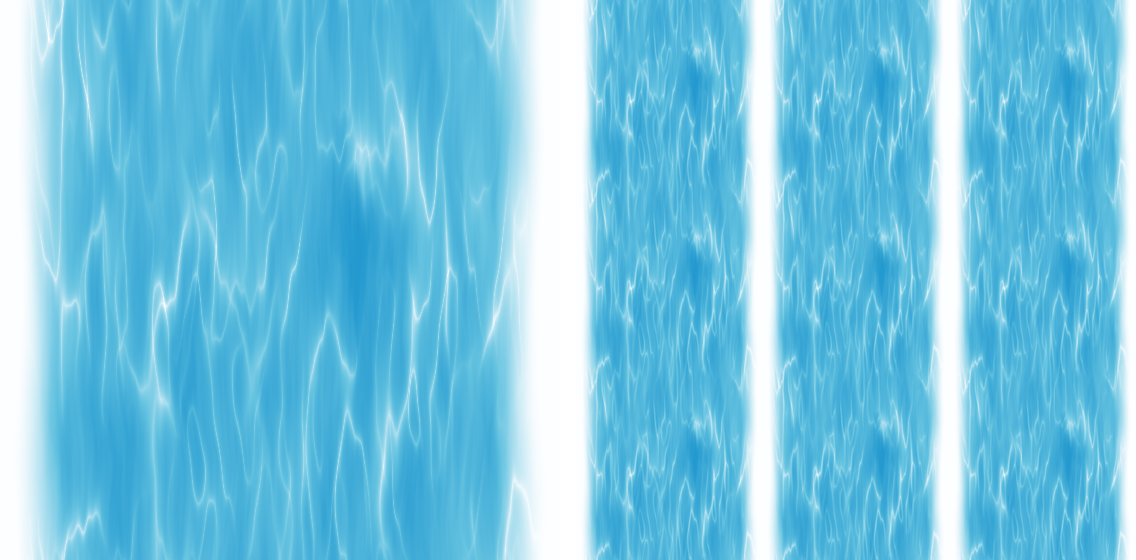
Left: one tile. Right: repeated 3 by 3.
A three.js fragment shader for this texture:

```glsl
// Falling water: long vertical veils and bright veins over blue, with foam at both sides.
// Wrapping gradient noise, stretched upright and warped, gives the body; its zero lines
// give the veins. Every layer has whole-number periods, so the square tiles.

#define DEEP_BLUE vec3(0.17, 0.62, 0.82)
#define MID_BLUE vec3(0.40, 0.765, 0.88)
#define FOAM_WHITE vec3(0.99, 0.995, 1.0)
#define BODY_GAIN 0.25
#define GLOW_GAIN 0.29
#define CORE_GAIN 0.36
#define STREAK_GAIN 0.035
#define TEAR 0.055
#define SWAY 0.010
#define FOAM_INNER 0.030
#define FOAM_OUTER 0.125

varying vec2 vUv;

float hash(vec2 p) {
  vec3 q = fract(vec3(p.xyx) * vec3(0.1031, 0.1030, 0.0973));
  q += dot(q, q.yzx + 33.33);
  return fract((q.x + q.y) * q.z);
}

// Slope contribution of one lattice corner, wrapped to the period.
float corner(vec2 cell, vec2 offset, vec2 period, float seed) {
  float angle = 6.28318 * hash(mod(cell, period) + seed * 17.31);
  return dot(vec2(cos(angle), sin(angle)), offset);
}

// Gradient noise, roughly -1 to 1, with period.x by period.y cells per tile.
float noise(vec2 uv, vec2 period, float seed) {
  vec2 p = uv * period;
  vec2 i = floor(p);
  vec2 f = p - i;
  vec2 w = f * f * f * (f * (f * 6.0 - 15.0) + 10.0);
  vec2 e = vec2(1.0, 0.0);
  float low = mix(corner(i, f, period, seed),
                  corner(i + e.xy, f - e.xy, period, seed), w.x);
  float high = mix(corner(i + e.yx, f - e.yx, period, seed),
                   corner(i + e.xx, f - e.xx, period, seed), w.x);
  return 1.4 * mix(low, high, w.y);
}

// Sideways sway and a streaky vertical shift that tears the shapes into points.
vec2 warp(vec2 uv) {
  float sway = noise(uv, vec2(8.0, 4.0), 1.0) + 0.4 * noise(uv, vec2(24.0, 9.0), 2.0);
  float tear = noise(uv, vec2(30.0, 3.0), 3.0) + 0.5 * noise(uv, vec2(75.0, 4.0), 4.0);
  return uv + vec2(SWAY * sway, TEAR * tear);
}

// Broad light and dark columns.
float waterBody(vec2 uv) {
  float sum = noise(uv, vec2(7.0, 2.0), 5.0)
            + 0.6 * noise(uv, vec2(17.0, 3.0), 6.0)
            + 0.4 * noise(uv, vec2(38.0, 5.0), 7.0);
  return 0.5 + 0.55 * sum;
}

// Soft glows with thin bright cores, fading in and out along their length.
float veins(vec2 uv) {
  float light = 0.0;
  vec2 period = vec2(10.0, 2.0);
  float gain = 1.0;
  for (int i = 0; i < 3; i++) {
    float seed = 10.0 + float(i) * 2.0;
    float line = abs(noise(uv, period, seed));
    float mask = smoothstep(-0.35, 0.6, noise(uv, vec2(6.0, 3.0), seed + 1.0));
    light += gain * mask * (GLOW_GAIN * exp(-7.0 * line)
                          + CORE_GAIN * mask * exp(-32.0 * line));
    period += vec2(8.0, 1.0);
    gain *= 0.85;
  }
  return light;
}

// Fine brushed grain.
float streaks(vec2 uv) {
  return noise(uv, vec2(90.0, 6.0), 20.0) + 0.6 * noise(uv, vec2(190.0, 14.0), 21.0);
}

vec3 waterColor(float light) {
  vec3 blue = mix(DEEP_BLUE, MID_BLUE, clamp(light / 0.3, -0.15, 1.0));
  return mix(blue, FOAM_WHITE, clamp((light - 0.3) / 0.7, 0.0, 1.0));
}

void main() {
  vec2 uv = warp(vUv);
  float light = BODY_GAIN * waterBody(uv) + veins(uv) + STREAK_GAIN * streaks(uv) - 0.01;

  // Foam along both sides, with a faint wash reaching inward.
  float side = min(vUv.x, 1.0 - vUv.x);
  float ragged = side + 0.014 * noise(uv, vec2(12.0, 3.0), 30.0);
  light += 0.10 * (1.0 - smoothstep(0.08, 0.24, side));
  float foam = 1.0 - smoothstep(FOAM_INNER, FOAM_OUTER, ragged);
  light = mix(min(light, 1.0), 1.0, foam);

  gl_FragColor = vec4(waterColor(light), 1.0);
}
```
